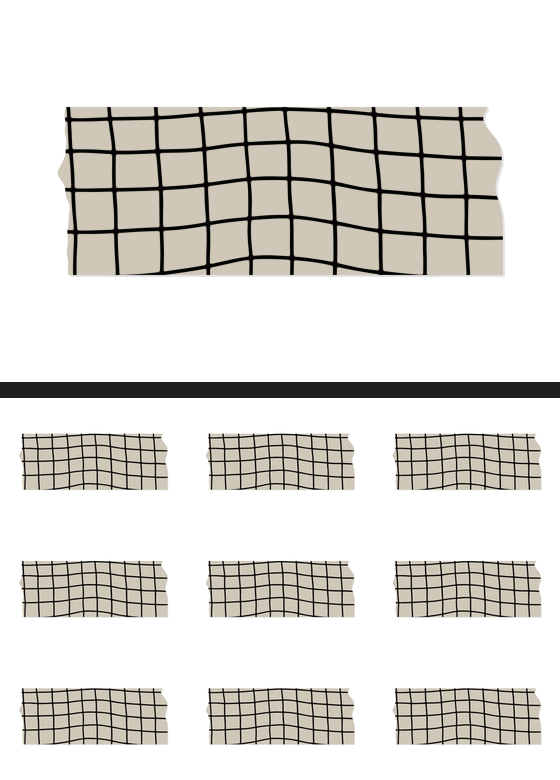
Top: one tile. Bottom: repeated 3 by 3.
This pattern is drawn by a WebGL 1 fragment shader. Its source:

```glsl
precision highp float;

uniform vec2 u_resolution;

// Lengths are fractions of the canvas width.
#define COLUMNS 10
#define ROWS 5
#define COLUMN_STEP 0.0777
#define ROW_STEP 0.0618
#define TAPE_HALF_HEIGHT 0.150
#define LINE_HALF_WIDTH 0.0032
#define WOBBLE 0.0045
#define SHADOW_OFFSET vec2(0.0036, -0.0036)
#define BACKGROUND vec3(1.0)
#define PAPER vec3(0.81, 0.78, 0.72)
#define INK vec3(0.01)
#define SHADOW vec3(0.89)

float hash(float n) {
    return fract(sin(n * 12.9898) * 43758.5);
}

// One-dimensional gradient noise that wraps after a whole number of cells.
float wrappedNoise(float t, float period, float seed) {
    float cell = floor(t);
    float f = t - cell;
    float g0 = 2.0 * hash(mod(cell, period) + 17.0 * seed) - 1.0;
    float g1 = 2.0 * hash(mod(cell + 1.0, period) + 17.0 * seed) - 1.0;
    return mix(g0 * f, g1 * (f - 1.0), f * f * (3.0 - 2.0 * f));
}

// Noise along the canvas width or height, with whole cells per canvas.
float noiseAcross(float x, float cells, float seed) {
    return wrappedNoise(x * cells, cells, seed);
}

float noiseUp(float y, float cells, float seed) {
    float v = y * u_resolution.x / u_resolution.y + 0.5;
    return wrappedNoise(v * cells, cells, seed);
}

float bell(float x, float center, float width) {
    float d = (x - center) / width;
    return exp(-d * d);
}

float smoothMin(float a, float b, float k) {
    float h = max(k - abs(a - b), 0.0) / k;
    return min(a, b) - 0.25 * h * h * k;
}

float coverage(float d) {
    float pixel = 1.0 / u_resolution.x;
    return 1.0 - smoothstep(-0.75 * pixel, 0.75 * pixel, d);
}

// Strip with straight long sides and torn ends.
float tapeDistance(vec2 p) {
    float left = 0.119 - 0.017 * p.y
        - 0.0143 * bell(p.y, 0.031, 0.0234)
        + 0.006 * bell(p.y, -0.034, 0.018)
        + 0.006 * noiseUp(p.y, 28.0, 3.0);
    float right = 0.898
        - 0.035 * bell(p.y, 0.130, 0.0365)
        - 0.013 * bell(p.y, 0.0065, 0.034);
    return max(abs(p.y) - TAPE_HALF_HEIGHT, max(left - p.x, p.x - right));
}

// Leaning, unevenly spaced upright lines.
float columnDistance(vec2 p) {
    float s = p.y / TAPE_HALF_HEIGHT;
    float lean = -0.0065 * s - 0.0033 * s * s;
    float d = 1.0;
    for (int i = 0; i < COLUMNS; i++) {
        float n = float(i);
        float spacing = 0.0049 * (1.0 - n / 14.0) * cos(1.366 * (n - 1.0));
        float x = 0.132 + COLUMN_STEP * n - spacing + lean
            + WOBBLE * noiseUp(p.y, 9.0, n + 11.0);
        d = min(d, abs(p.x - x));
    }
    return d;
}

// Level lines that swell upward in the middle, more so lower down.
float rowDistance(vec2 p) {
    float d = 1.0;
    for (int j = 0; j < ROWS; j++) {
        float n = float(j);
        float swell = (0.0182 + 0.0047 * n) * bell(p.x, 0.518 - 0.0065 * n, 0.166);
        float tilt = 0.005 * n * (4.0 - n) * (p.x - 0.48);
        float y = 0.1283 - ROW_STEP * n - 0.0023 * n * n + swell - tilt
            + WOBBLE * noiseAcross(p.x, 10.0, n + 31.0);
        d = min(d, abs(p.y - y));
    }
    return d;
}

void main() {
    vec2 p = (gl_FragCoord.xy - vec2(0.0, 0.5 * u_resolution.y)) / u_resolution.x;

    // Hand-drawn grid with softly filled crossings.
    float grid = smoothMin(columnDistance(p), rowDistance(p), 0.004);
    float halfWidth = LINE_HALF_WIDTH
        + 0.0006 * (noiseAcross(p.x, 24.0, 5.0) + noiseUp(p.y, 18.0, 7.0));
    vec3 tape = mix(PAPER, INK, coverage(grid - halfWidth));

    // Shadow below, tape on top.
    vec3 color = mix(BACKGROUND, SHADOW, coverage(tapeDistance(p - SHADOW_OFFSET)));
    color = mix(color, tape, coverage(tapeDistance(p)));
    gl_FragColor = vec4(color, 1.0);
}
```
